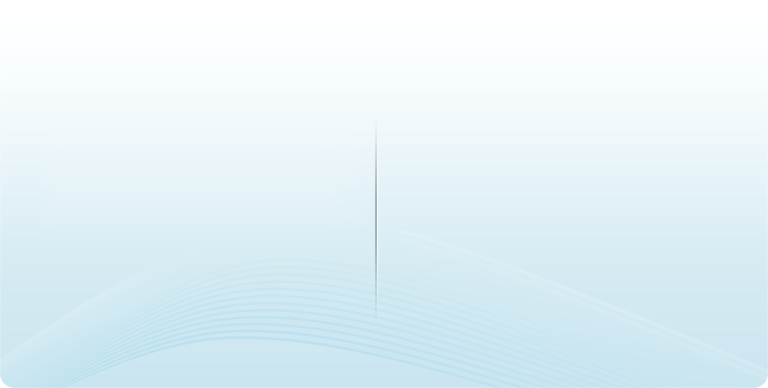
This background is drawn by a WebGL 1 fragment shader. Its source:

```glsl
precision highp float;
// Pale blue panel: a vertical gradient with rounded lower corners, a fan of
// thin wave lines blended between two hyperbolic arcs, soft light streaks
// along an outer arc, and a tapered vertical divider.

uniform vec2 u_resolution;

const vec3 WHITE = vec3(1.0);
const vec3 SKY_HIGH = vec3(0.988, 0.997, 0.998);
const vec3 SKY_UPPER = vec3(0.943, 0.972, 0.982);
const vec3 SKY_MIDDLE = vec3(0.890, 0.948, 0.970);
const vec3 SKY_LOWER = vec3(0.840, 0.922, 0.951);
const vec3 SKY_BASE = vec3(0.793, 0.897, 0.942);
const vec3 WAVE_TINT = vec3(0.765, 0.900, 0.940);
const vec3 LINE_COLOR = vec3(0.680, 0.860, 0.920);
const vec3 DIVIDER_COLOR = vec3(0.45, 0.49, 0.49);

const float CORNER_RADIUS = 0.038;
const float LINE_COUNT = 11.0;
const float LINE_HALF_WIDTH = 0.0032;
const float STREAK_HALF_WIDTH = 0.0045;
const float DIVIDER_X = 0.4896;
const float DIVIDER_HALF_WIDTH = 0.0014;

// Arc crests (x, y), then height and roundness of the left and right flanks
const vec2 LOW_CREST = vec2(0.3125, 0.870);
const vec4 LOW_FLANKS = vec4(0.244, 0.20, 0.134, 0.20);
const vec2 HIGH_CREST = vec2(0.370, 0.670);
const vec4 HIGH_FLANKS = vec4(0.325, 0.20, 0.178, 0.20);
const vec2 OUTER_CREST = vec2(0.420, 0.570);
const vec4 OUTER_FLANKS = vec4(0.790, 0.40, 0.129, 0.15);

float arc(float x, vec2 crest, vec4 flanks) {
  vec2 flank = x < crest.x ? flanks.xy : flanks.zw;
  float d = (x - crest.x) / flank.y;
  return crest.y + flank.x * (sqrt(1.0 + d * d) - 1.0);
}

// Share of a pixel covered by a line, also right for lines under one pixel
float stroke(float dist, float halfWidth, float pixel) {
  float covered = halfWidth + 0.5 * pixel - abs(dist);
  return clamp(covered, 0.0, min(pixel, 2.0 * halfWidth)) / pixel;
}

vec3 skyGradient(float y) {
  vec3 c = mix(WHITE, SKY_HIGH, clamp(y / 0.12, 0.0, 1.0));
  c = mix(c, SKY_UPPER, clamp((y - 0.12) / 0.21, 0.0, 1.0));
  c = mix(c, SKY_MIDDLE, clamp((y - 0.33) / 0.17, 0.0, 1.0));
  c = mix(c, SKY_LOWER, clamp((y - 0.50) / 0.17, 0.0, 1.0));
  return mix(c, SKY_BASE, clamp((y - 0.67) / 0.33, 0.0, 1.0));
}

void main() {
  // Both axes run from 0 to 1, with y measured down from the top
  vec2 uv = gl_FragCoord.xy / u_resolution;
  vec2 p = vec2(uv.x, 1.0 - uv.y);
  float aspect = u_resolution.x / u_resolution.y;
  float pixel = 1.0 / u_resolution.y;
  vec3 color = skyGradient(p.y);

  // Faint lighter area on the left
  float panel = smoothstep(0.05, 0.08, p.x) * (1.0 - smoothstep(0.42, 0.48, p.x));
  panel *= smoothstep(0.28, 0.42, p.y) * (1.0 - smoothstep(0.50, 0.68, p.y));
  color = mix(color, WHITE, 0.08 * panel);

  // Translucent body between the lowest and outer arcs
  float low = arc(p.x, LOW_CREST, LOW_FLANKS);
  float high = arc(p.x, HIGH_CREST, HIGH_FLANKS);
  float depth = p.y - arc(p.x, OUTER_CREST, OUTER_FLANKS);
  float flankFade = smoothstep(0.08, 0.30, abs(p.x - 0.36));
  float body = smoothstep(-pixel, 2.0 * pixel, depth);
  body *= 1.0 - smoothstep(low - pixel, low + pixel, p.y);
  float sheen = exp(-max(depth, 0.0) / 0.07);
  float sheenGain = p.x < 0.36 ? 0.18 : 0.06;
  color = mix(color, WHITE, body * sheen * sheenGain * flankFade);
  float tint = smoothstep(0.62, 1.0, p.y) * mix(0.60, 0.25, smoothstep(0.10, 0.70, p.x));
  color = mix(color, WAVE_TINT, body * tint * (1.0 - sheen));

  // Paired light streaks on the right flank
  float streak = stroke(depth, STREAK_HALF_WIDTH, 2.0 * pixel);
  streak += 0.6 * stroke(depth - 0.022, STREAK_HALF_WIDTH, 2.0 * pixel);
  streak *= smoothstep(0.47, 0.56, p.x);
  color = mix(color, WHITE, 0.14 * streak);

  // Fan of lines, strongest along the lower arc and toward the left
  float span = max(low - high, 0.01);
  float spacing = span / LINE_COUNT;
  float rank = (low - p.y) / spacing;
  float lineDist = (fract(rank + 0.5) - 0.5) * spacing;
  float lines = stroke(lineDist, min(LINE_HALF_WIDTH, 0.24 * spacing), pixel);
  lines *= step(-0.5, rank) * step(rank, LINE_COUNT + 0.5);
  float lineFade = mix(0.55, 0.10, clamp(rank / LINE_COUNT, 0.0, 1.0));
  lineFade *= mix(1.0, 0.60, smoothstep(0.35, 0.85, p.x));
  color = mix(color, LINE_COLOR, lines * lineFade);

  // Tapered divider with a bright edge on its right
  float taper = smoothstep(0.28, 0.54, p.y) * (1.0 - smoothstep(0.58, 0.86, p.y));
  float side = (p.x - DIVIDER_X) * aspect;
  color = mix(color, WHITE, 0.8 * taper * stroke(side - 0.004, 0.0015, pixel));
  color = mix(color, DIVIDER_COLOR, taper * stroke(side, DIVIDER_HALF_WIDTH, pixel));

  // Rounded lower corners
  vec2 corner = vec2(abs(p.x - 0.5) * aspect, p.y);
  corner -= vec2(0.5 * aspect, 1.0) - CORNER_RADIUS;
  float edge = length(max(corner, 0.0)) - CORNER_RADIUS;
  color = mix(color, WHITE, smoothstep(-pixel, pixel, edge));

  gl_FragColor = vec4(color, 1.0);
}
```
